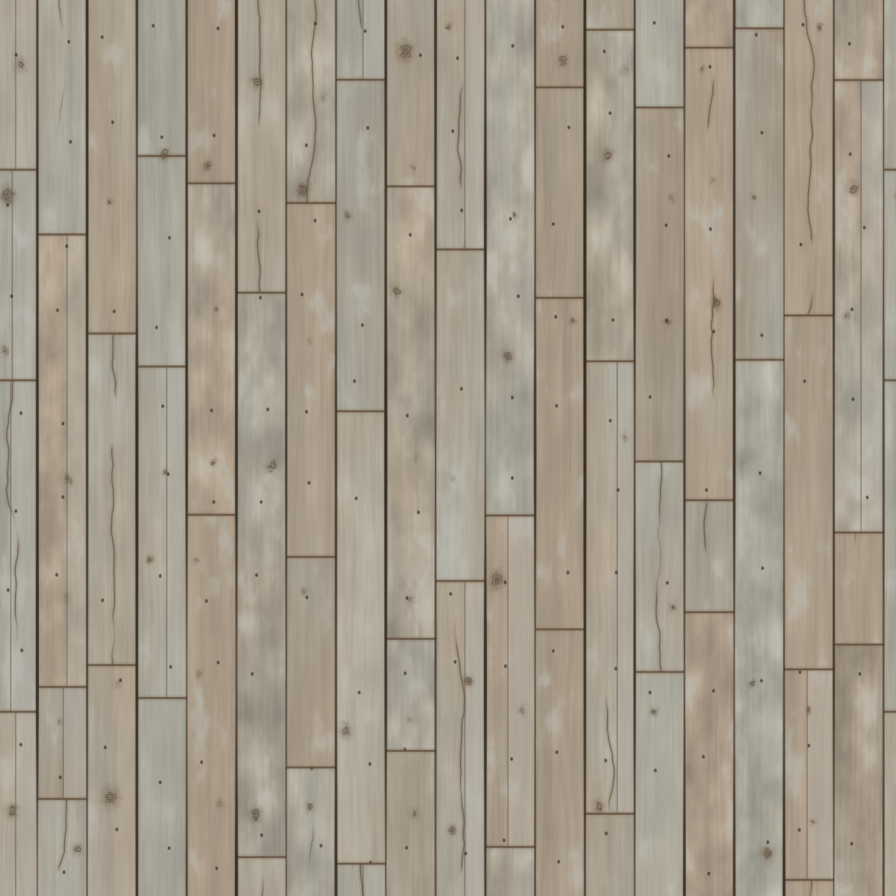
Give the GLSL for this texture, as a Shadertoy shader.

```glsl
// Weathered vertical timber boards with staggered joints, nails, knots and cracks.
const float COLUMNS = 18.0;
const float COLUMN_SHIFT = 0.75;
const vec3 WARM_WOOD = vec3(0.68, 0.62, 0.545);
const vec3 GREY_WOOD = vec3(0.675, 0.665, 0.615);
const vec3 PALE_WOOD = vec3(0.73, 0.73, 0.70);
const vec3 STAIN = vec3(0.48, 0.40, 0.31);
const vec3 KNOT_BROWN = vec3(0.36, 0.32, 0.27);
const vec3 GAP_DARK = vec3(0.20, 0.175, 0.14);

float hash(vec2 p) {
    vec3 q = fract(p.xyx * 0.1031);
    q += dot(q, q.yzx + 33.33);
    return fract((q.x + q.y) * q.z);
}

float noise(vec2 p) {
    vec2 i = floor(p), f = fract(p);
    f = f * f * (3.0 - 2.0 * f);
    return mix(mix(hash(i), hash(i + vec2(1, 0)), f.x),
               mix(hash(i + vec2(0, 1)), hash(i + vec2(1, 1)), f.x), f.y);
}

float fbm(vec2 p) {
    float sum = 0.0, gain = 0.5;
    for (int i = 0; i < 4; i++) {
        sum += gain * noise(p);
        p = p * 2.03 + 17.3;
        gain *= 0.5;
    }
    return sum / 0.9375;
}

// Coverage of a shape whose edge lies at the given radius
float cover(float dist, float radius, float soft) {
    return 1.0 - smoothstep(radius - soft, radius + soft, dist);
}

// Joints per column: returns board index along it and distance to nearest joint
vec2 boardAt(float y, float column) {
    float t = fract(y - hash(vec2(column, 3.0)));
    float kind = hash(vec2(column, 8.0));
    float first = 0.37;
    float second = first + (kind < 0.35 ? 0.125 : kind < 0.65 ? 0.235 : 0.0);
    float dist = min(min(t, 1.0 - t), min(abs(t - first), abs(t - second)));
    return vec2(step(first, t) + step(second, t), dist);
}

// Jittered spot in each cell of a column; x is distance, y is a random value
vec2 spot(vec2 local, float column, float rows, float seed, vec2 spread) {
    float row = floor(local.y * rows);
    vec2 id = vec2(column + seed, row + seed);
    vec2 jitter = vec2(hash(id), hash(id + 31.0)) - 0.5;
    vec2 center = vec2(jitter.x * spread.x / COLUMNS, (row + 0.5 + jitter.y * spread.y) / rows);
    return vec2(length((local - center) * vec2(1.0, 0.8)), hash(id + 67.0));
}

// Wood tone with streaks, blotches and fine fibres
vec3 woodTone(vec2 local, vec2 id) {
    vec2 p = local + 40.0 * vec2(hash(id + 5.0), hash(id + 9.0));
    float bend = 0.006 * noise(p * vec2(30.0, 9.0));
    float streak = fbm(vec2((p.x + bend) * 75.0, p.y * 3.0));
    float fibre = fbm(vec2((p.x + bend) * 330.0, p.y * 16.0));
    float blotch = fbm(p * vec2(36.0, 20.0));
    float warmth = hash(id + 13.0) + 0.9 * (fbm(p * vec2(18.0, 5.0)) - 0.5);
    vec3 color = mix(GREY_WOOD, WARM_WOOD, smoothstep(0.1, 0.9, warmth));
    color *= 0.975 + 0.06 * (hash(id + 21.0) - 0.5);
    color *= 1.0 + 0.13 * (streak - 0.5) + 0.10 * (fibre - 0.5);
    float burl = mix(0.10, 0.38, step(0.65, hash(id + 25.0)));
    color *= 1.0 + burl * (blotch - 0.5);
    return mix(color, PALE_WOOD, 0.5 * smoothstep(0.62, 0.82, blotch));
}

void mainImage(out vec4 fragColor, in vec2 fragCoord) {
    vec2 uv = fragCoord / iResolution.xy;
    float pixel = 1.0 / min(iResolution.x, iResolution.y);
    float across = uv.x * COLUMNS - COLUMN_SHIFT;
    float column = mod(floor(across), COLUMNS);
    vec2 local = vec2((fract(across) - 0.5) / COLUMNS, uv.y);
    vec2 board = boardAt(uv.y, column);
    vec2 id = vec2(column, board.x + 40.0);
    vec3 color = woodTone(local, id);

    // Lengthwise split in some boards, with a paler side
    float split = step(hash(id + 51.0), 0.3);
    float splitX = local.x - 0.012 * (hash(id + 53.0) - 0.3);
    color = mix(color, PALE_WOOD, 0.3 * split * smoothstep(-pixel, pixel, splitX));
    color = mix(color, KNOT_BROWN, 0.6 * split * cover(abs(splitX), 0.0006, pixel));

    // Wandering cracks that fade in and out
    float crackX = local.x - 0.022 * (fbm(vec2(uv.y * 13.0, column * 7.0)) - 0.5);
    float crack = step(0.74, hash(id + 57.0)) * smoothstep(0.35, 0.6, noise(vec2(uv.y * 17.0, column)));
    color = mix(color, STAIN, 0.35 * crack * cover(abs(crackX), 0.002, 0.003));
    color = mix(color, KNOT_BROWN, 0.75 * crack * cover(abs(crackX), 0.0006, pixel));

    // Knots with a halo and rough core
    vec2 knot = spot(local, column, 7.0, 71.0, vec2(0.6, 0.6));
    float rough = knot.x + 0.007 * (fbm(local * 190.0 + column) - 0.5);
    float present = step(0.55, knot.y);
    float size = mix(0.0015, 0.0065, pow((knot.y - 0.55 * present) / 0.45, 3.0) * present);
    color = mix(color, STAIN, 0.4 * present * cover(rough, size * 1.7, 0.005));
    float rings = 0.65 + 0.35 * cos(rough * 2200.0);
    color = mix(color, KNOT_BROWN, 0.8 * present * rings * cover(rough, size, 0.001 + pixel));

    // Nail heads
    vec2 nail = spot(local, column, 10.0, 113.0, vec2(0.4, 0.5));
    color = mix(color, GAP_DARK, 0.75 * step(0.25, nail.y) * cover(nail.x, 0.0015, pixel));

    // End joints and long seams, with rusty shading beside them
    float seam = 0.5 / COLUMNS - abs(local.x);
    float edge = floor(across + 0.5);
    float wear = noise(vec2(mod(edge, COLUMNS) * 5.0, uv.y * 4.0));
    color = mix(color, STAIN, 0.45 * cover(board.y, 0.0015, 0.004));
    color = mix(color, STAIN, (0.15 + 0.35 * wear) * cover(seam, 0.001, 0.004));
    color = mix(color, KNOT_BROWN * vec3(1.0, 0.9, 0.8), 0.8 * cover(board.y, 0.0011, pixel));
    color = mix(color, GAP_DARK, (0.6 + 0.4 * wear) * cover(seam, 0.0007 + 0.001 * wear, pixel));
    fragColor = vec4(clamp(color, 0.0, 1.0), 1.0);
}
```
